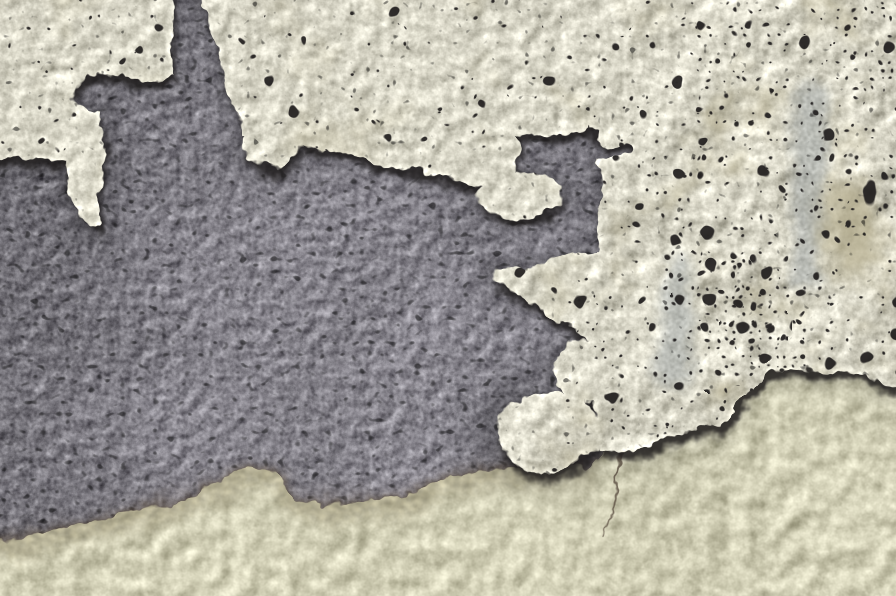
A WebGL 1 fragment shader for this texture:

```glsl
precision highp float;
// Weathered wall: cream paint peeling away from rough grey-violet plaster.
uniform vec2 u_resolution;

const vec3 PAINT = vec3(0.85, 0.84, 0.78);
const vec3 STAIN = vec3(0.70, 0.67, 0.55);
const vec3 COOL_FOLD = vec3(0.66, 0.68, 0.68);
const vec3 UNDERCOAT = vec3(0.82, 0.81, 0.71);
const vec3 PLASTER = vec3(0.53, 0.52, 0.55);
const vec3 CAVITY = vec3(0.12, 0.11, 0.11);
const vec3 EARTH = vec3(0.36, 0.31, 0.26);
const vec2 LIGHT = vec2(-0.30, 0.40);
const vec2 SHADOW_REACH = vec2(-0.005, 0.015);
const float RAGGED = 0.019;

vec2 hash2(vec2 p) {
  vec3 q = fract(p.xyx * vec3(0.1031, 0.1030, 0.0973));
  q += dot(q, q.yzx + 33.33);
  return fract((q.xx + q.yz) * q.zy);
}

float corner(vec2 cell, vec2 f, vec2 o) {
  return dot(hash2(cell + o) * 2.0 - 1.0, f - o);
}

// Gradient noise, about -0.7 to 0.7
float noise(vec2 p) {
  vec2 i = floor(p), f = fract(p), u = f * f * (3.0 - 2.0 * f);
  return mix(mix(corner(i, f, vec2(0.0)), corner(i, f, vec2(1.0, 0.0)), u.x),
             mix(corner(i, f, vec2(0.0, 1.0)), corner(i, f, vec2(1.0)), u.x), u.y);
}

float fbm(vec2 p) {
  float sum = 0.0, amp = 1.0;
  for (int i = 0; i < 4; i++) {
    sum += amp * noise(p);
    p = p * 2.03 + 17.3;
    amp *= 0.55;
  }
  return sum;
}

// Brightness of slopes turned towards the light
float relief(vec2 p, float freq) {
  return fbm(p * freq) - fbm(p * freq + LIGHT);
}

float box(vec2 p, vec2 lo, vec2 hi) {
  vec2 d = abs(p - 0.5 * (lo + hi)) - 0.5 * (hi - lo);
  return length(max(d, 0.0)) + min(max(d.x, d.y), 0.0);
}

float ellipse(vec2 p, vec2 c, vec2 r) {
  return (length((p - c) / r) - 1.0) * min(r.x, r.y);
}

float taper(vec2 p, vec2 a, vec2 b, float ra, float rb) {
  float t = clamp(dot(p - a, b - a) / dot(b - a, b - a), 0.0, 1.0);
  return length(p - mix(a, b, t)) - mix(ra, rb, t);
}

vec2 ragged(vec2 p) {
  vec2 w = vec2(fbm(p * 17.0), fbm(p * 17.0 + 40.0));
  return p + RAGGED * w + 0.005 * vec2(noise(p * 75.0), noise(p * 75.0 + 9.0));
}

// Signed distance to the peeling sheet, negative inside
float sheet(vec2 p) {
  float left = min(box(p, vec2(-0.2, 0.87), vec2(0.29, 1.2)), box(p, vec2(-0.2, 0.73), vec2(0.17, 1.2)));
  left = max(left, -ellipse(p, vec2(0.157, 0.846), vec2(0.04, 0.032)));
  left = min(left, taper(p, vec2(0.135, 0.77), vec2(0.153, 0.622), 0.042, 0.012));
  float d = max(0.34 + 0.3 * (1.0 - p.y) - p.x, 0.755 - 0.215 * (p.x - 0.5) - p.y);
  d = min(d, ellipse(p, vec2(0.457, 0.756), vec2(0.05, 0.04)));
  d = min(d, 1.0 - p.x);
  d = max(d, -box(p, vec2(0.87, 0.58), vec2(1.005, 0.775)));
  d = max(d, -taper(p, vec2(0.95, 0.757), vec2(1.05, 0.748), 0.018, 0.009));
  d = min(d, ellipse(p, vec2(0.873, 0.672), vec2(0.068, 0.038)));
  d = min(d, taper(p, vec2(0.842, 0.536), vec2(1.02, 0.50), 0.012, 0.085));
  d = min(d, ellipse(p, vec2(0.99, 0.375), vec2(0.06, 0.055)));
  float foot = 0.245 + 0.04 * smoothstep(1.05, 1.2, p.x) + 0.095 * smoothstep(1.2, 1.3, p.x)
             - 0.03 * smoothstep(1.42, 1.5, p.x);
  d = max(d, foot - p.y);
  d = min(d, ellipse(p, vec2(0.92, 0.275), vec2(0.088, 0.068)));
  return min(d, left);
}

// Signed distance to the lower coat
float undercoat(vec2 p) {
  float top = 0.095 + 0.065 * smoothstep(0.0, 0.32, p.x) + 0.05 * smoothstep(0.28, 0.43, p.x)
            - 0.05 * smoothstep(0.44, 0.52, p.x) + 0.055 * smoothstep(0.62, 0.84, p.x)
            + 0.25 * smoothstep(0.99, 1.08, p.x);
  return p.y - top;
}

// Flaked holes, densest on the right
float holes(vec2 p, float aa) {
  vec2 c = p - vec2(1.25, 0.45);
  float density = 0.05 + 0.16 * smoothstep(0.85, 1.2, p.x) + 0.5 * exp(-dot(c, c) * 90.0);
  vec2 q = p + 0.008 * vec2(noise(p * 55.0), noise(p * 55.0 + 5.0));
  float d = min(ellipse(q, vec2(1.46, 0.675), vec2(0.01, 0.02)), ellipse(q, vec2(1.187, 0.61), vec2(0.012)));
  float scale = 19.0;
  for (int i = 0; i < 3; i++) {
    vec2 cell = floor(q * scale), h = hash2(cell + 3.0), k = hash2(cell + 71.0);
    float r = 0.08 + 0.13 * k.y;
    d = min(d, (length(fract(q * scale) - 0.3 - 0.4 * h) - r) / scale + 0.1 * step(density, k.x));
    scale *= 1.9;
  }
  return 1.0 - smoothstep(-aa, aa, d);
}

void main() {
  vec2 p = gl_FragCoord.xy / u_resolution.y;
  float aa = 1.0 / u_resolution.y;
  vec2 q = ragged(p);
  float sheetD = sheet(q), coatD = undercoat(q), right = smoothstep(0.8, 1.2, p.x);

  // Bare plaster
  float grit = noise(p * vec2(75.0, 100.0)), grain = noise(p * 155.0);
  vec3 col = PLASTER * (1.0 + 0.12 * fbm(p * 5.0) - 0.14 * (1.0 - smoothstep(0.0, 0.45, p.x)));
  col += 0.22 * relief(p, 48.0) + 0.16 * grain;
  col *= 1.0 - 0.5 * smoothstep(0.15, 0.5, grit);
  col = mix(col, EARTH, 0.65 * exp(-max(coatD, 0.0) * 110.0));

  // Lower coat with its broken rim and a crack
  vec3 coat = UNDERCOAT + 0.2 * relief(p, 30.0) + 0.05 * grain + 0.05 * fbm(p * 4.0);
  float wear = smoothstep(-0.06, 0.0, coatD) * (1.0 - right);
  coat = mix(coat, STAIN * (0.9 + 0.4 * grit), wear * 0.65);
  float crack = taper(q, vec2(1.045, 0.25), vec2(1.02, 0.10), 0.003, 0.0005);
  coat = mix(coat, EARTH, 0.8 * (1.0 - smoothstep(-aa, 1.5 * aa, crack)));
  col = mix(col, coat, 1.0 - smoothstep(-aa, aa, coatD));

  // Shadow under the curled sheet
  float shadow = 1.0 - smoothstep(-0.010, 0.008, sheet(q + SHADOW_REACH));
  float occlusion = exp(-max(sheetD, 0.0) * 45.0);
  col = mix(col * (1.0 - 0.28 * occlusion), CAVITY, 0.82 * shadow);

  // Peeling sheet: folds, stains, speckles and holes
  vec3 paint = PAINT + mix(0.06, 0.17, right) * relief(p, 9.0) + 0.23 * relief(p, 38.0) + 0.09 * grain;
  paint = mix(paint, STAIN, smoothstep(0.0, 0.65, fbm(p * 6.0 + 3.0)) * mix(0.35, 0.75, right));
  float fold = min(taper(q, vec2(1.14, 0.55), vec2(1.13, 0.38), 0.012, 0.02),
                   taper(q, vec2(1.36, 0.83), vec2(1.35, 0.54), 0.018, 0.012));
  paint = mix(paint, COOL_FOLD + 0.15 * grain, 0.6 * (1.0 - smoothstep(-0.01, 0.03, fold)));
  paint *= 1.0 - 0.5 * smoothstep(0.30, 0.55, noise(p * 90.0 + 8.0));
  paint += 0.07 * smoothstep(-0.012, -0.002, sheetD);
  paint = mix(paint, CAVITY, 0.92 * holes(p, aa));
  col = mix(col, paint, 1.0 - smoothstep(-aa, aa, sheetD));

  gl_FragColor = vec4(clamp(col, 0.0, 1.0), 1.0);
}
```
